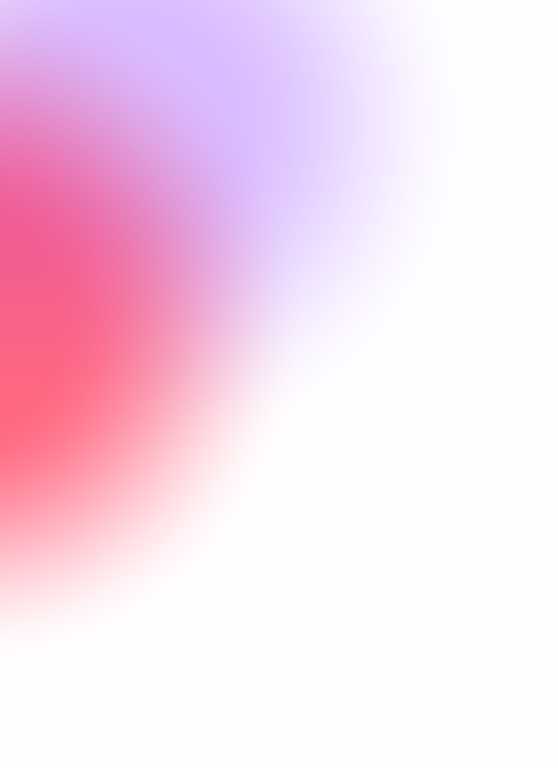
Reproduce this background procedurally as a Shadertoy shader.

```glsl
// Soft disc: 1 inside the inner radius, fading to 0 at the outer radius
float glow(vec2 p, vec2 center, float inner, float outer) {
    return 1.0 - smoothstep(inner, outer, length(p - center));
}

void mainImage(out vec4 fragColor, in vec2 fragCoord) {
    // Canvas height is one unit
    vec2 p = fragCoord / iResolution.y;

    vec3 white = vec3(1.0, 0.998, 1.0);
    vec3 lavender = vec3(0.85, 0.735, 1.0);
    vec3 coral = vec3(1.0, 0.405, 0.505);
    vec3 magenta = vec3(0.94, 0.355, 0.58);

    // Lavender glow, upper left
    vec3 color = mix(white, lavender, glow(p, vec2(0.17, 0.844), 0.115, 0.46));

    // Red glow at the left edge, shifting from coral to magenta upward
    vec3 red = mix(coral, magenta, smoothstep(0.45, 0.76, p.y));
    color = mix(color, red, glow(p, vec2(-0.052, 0.577), 0.12, 0.457));

    fragColor = vec4(color, 1.0);
}
```
